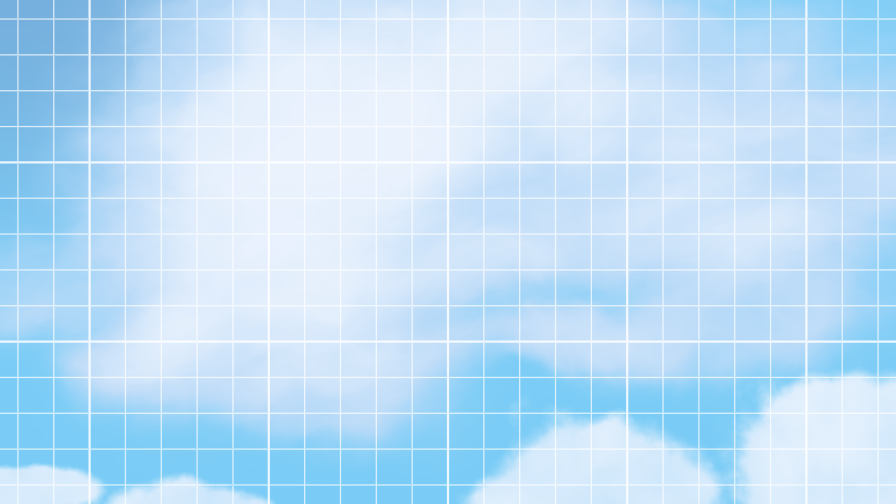
Give the GLSL for this pattern, as a WebGL 2 fragment shader.

```glsl
#version 300 es
precision highp float;
// Soft white clouds on a pale blue sky under a fine white grid with heavier fifth lines.

#define CELLS_ACROSS 25.0
#define MAJOR_EVERY 5.0
#define MINOR_WIDTH 0.036
#define MAJOR_WIDTH 0.062
#define MINOR_ALPHA 0.72
#define MAJOR_ALPHA 0.85
#define WARP 0.16
#define WISPINESS 0.75

uniform vec2 u_resolution;
out vec4 fragColor;

const vec3 SKY_LOW   = vec3(0.48, 0.80, 0.965);
const vec3 SKY_HIGH  = vec3(0.46, 0.69, 0.87);
const vec3 HAZE      = vec3(0.74, 0.86, 0.972);
const vec3 CLOUD     = vec3(0.92, 0.95, 0.992);
const vec3 CLOUD_LOW = vec3(0.82, 0.91, 0.985);

// Soft cloud banks: centre xy, radii zw, in units of canvas height
const int BANKS = 11;
const vec4 bank[BANKS] = vec4[BANKS](
    vec4(0.68, 0.74, 0.44, 0.30), vec4(1.04, 0.94, 0.30, 0.22),
    vec4(0.50, 0.50, 0.34, 0.20), vec4(1.52, 0.69, 0.44, 0.29),
    vec4(1.34, 0.52, 0.36, 0.09), vec4(0.30, 0.31, 0.17, 0.09),
    vec4(0.62, 0.25, 0.32, 0.13), vec4(1.12, 0.31, 0.24, 0.06),
    vec4(0.99, 0.46, 0.20, 0.07), vec4(0.06, 0.46, 0.24, 0.11),
    vec4(1.52, 0.36, 0.24, 0.12));
const float bankDensity[BANKS] = float[BANKS](
    0.94, 0.80, 0.72, 0.62, 0.50, 0.66, 0.52, 0.60, 0.52, 0.38, 0.42);

// Billowing clouds rising from the lower edge, same layout
const int HEAPS = 4;
const vec4 heap[HEAPS] = vec4[HEAPS](
    vec4(1.20, -0.02, 0.29, 0.21), vec4(1.80, 0.00, 0.44, 0.27),
    vec4(0.41, -0.04, 0.19, 0.09), vec4(0.05, 0.02, 0.15, 0.06));

float hash(vec2 p) {
    vec3 q = fract(p.xyx * 0.1031);
    q += dot(q, q.yzx + 33.33);
    return fract((q.x + q.y) * q.z);
}

float noise(vec2 p) {
    vec2 i = floor(p), f = fract(p);
    f = f * f * (3.0 - 2.0 * f);
    return mix(mix(hash(i), hash(i + vec2(1, 0)), f.x),
               mix(hash(i + vec2(0, 1)), hash(i + vec2(1, 1)), f.x), f.y);
}

float fbm(vec2 p) {
    float sum = 0.0, amp = 0.5;
    for (int i = 0; i < 6; i++) {
        sum += amp * noise(p);
        p = mat2(1.6, 1.2, -1.2, 1.6) * p + 17.3;
        amp *= 0.5;
    }
    return sum;
}

vec3 cloudySky(vec2 p) {
    float high = smoothstep(0.35, 1.0, p.y) * (1.0 - smoothstep(0.1, 1.3, p.x));
    vec3 sky = mix(SKY_LOW, SKY_HIGH, high);

    // Warped banks merge into one veil
    vec2 warp = vec2(fbm(p * 4.0 + 3.0), fbm(p * 4.0 + 41.0)) - 0.5;
    vec2 q = p + WARP * warp;
    float gap = 1.0;
    for (int i = 0; i < BANKS; i++) {
        vec2 d = (q - bank[i].xy) / bank[i].zw;
        gap *= 1.0 - bankDensity[i] * exp(-pow(dot(d, d), 1.4));
    }
    float veil = 1.0 - gap;
    float wisps = fbm(vec2(q.x * 4.5 - q.y * 2.0, q.y * 8.0) + 9.0) - 0.5;
    veil = clamp(veil + WISPINESS * wisps * (0.15 + 2.2 * veil * gap), 0.0, 1.0);
    vec3 col = mix(sky, HAZE, smoothstep(0.0, 0.55, veil));
    col = mix(col, CLOUD, smoothstep(0.4, 1.0, veil));

    // Denser heaps with ragged upper edges
    float billow = fbm(p * 9.0 + 60.0) - 0.5;
    float body = -1.0;
    for (int i = 0; i < HEAPS; i++)
        body = max(body, 1.0 - length((p + 0.5 * WARP * warp - heap[i].xy) / heap[i].zw));
    float cover = smoothstep(-0.08, 0.18, body + 0.65 * billow);
    vec3 lit = mix(CLOUD_LOW, CLOUD, clamp(0.6 + 1.6 * billow, 0.0, 1.0));
    return mix(col, lit, 0.92 * cover);
}

// Exact pixel coverage of lines at whole multiples of the period
vec2 lines(vec2 g, float period, float width, float pixel) {
    vec2 d = abs(g - period * round(g / period));
    vec2 span = min(d + 0.5 * pixel, 0.5 * width) - max(d - 0.5 * pixel, -0.5 * width);
    return clamp(span / pixel, 0.0, 1.0);
}

void main() {
    vec3 col = cloudySky(gl_FragCoord.xy / u_resolution.y);

    // Grid centred across, with major rows half a block from the middle
    float pixel = CELLS_ACROSS / u_resolution.x;
    vec2 g = (gl_FragCoord.xy - 0.5 * u_resolution) * pixel + vec2(0.0, 0.5 * MAJOR_EVERY);
    vec2 ink = max(MINOR_ALPHA * lines(g, 1.0, MINOR_WIDTH, pixel),
                   MAJOR_ALPHA * lines(g, MAJOR_EVERY, MAJOR_WIDTH, pixel));
    fragColor = vec4(mix(col, vec3(1.0), max(ink.x, ink.y)), 1.0);
}
```
